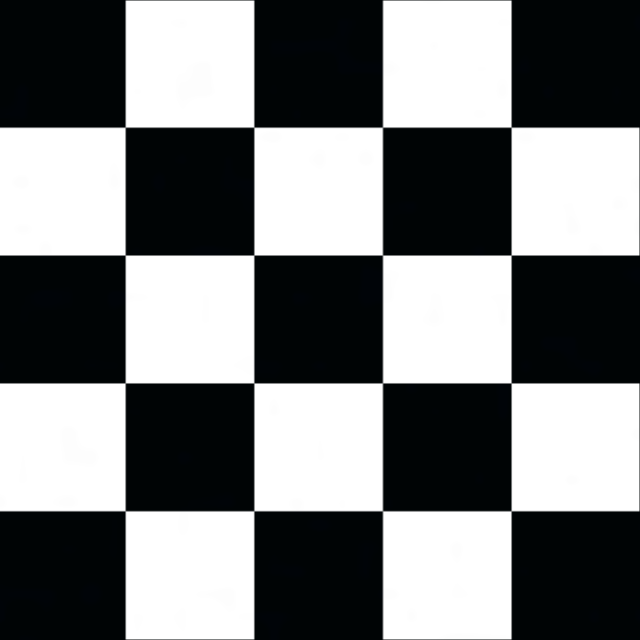
A three.js fragment shader for this pattern:

```glsl
varying vec2 vUv;

const vec3 INK = vec3(0.0, 0.016, 0.020);
const vec3 PAPER = vec3(1.0);
const vec2 PITCH = vec2(0.2010, 0.1998);
const vec2 FIRST_EDGE = vec2(0.1964, 0.2011);
const float EDGE_SOFTNESS = 0.0015;

float hash(vec2 p) {
  vec3 q = fract(p.xyx * 0.1031);
  q += dot(q, q.yzx + 33.33);
  return fract((q.x + q.y) * q.z);
}

float valueNoise(vec2 p) {
  vec2 cell = floor(p);
  vec2 f = fract(p);
  f = f * f * (3.0 - 2.0 * f);
  float low = mix(hash(cell), hash(cell + vec2(1.0, 0.0)), f.x);
  float high = mix(hash(cell + vec2(0.0, 1.0)), hash(cell + 1.0), f.x);
  return mix(low, high, f.y);
}

// Alternates between +1 and -1, crossing zero at each inner edge.
vec2 alternatingBands(vec2 p, vec2 firstEdge, vec2 pitch, float softness) {
  vec2 nearest = clamp(floor((p - firstEdge) / pitch + 0.5), 0.0, 3.0);
  vec2 offset = p - firstEdge - nearest * pitch;
  vec2 direction = 2.0 * mod(nearest, 2.0) - 1.0;
  return direction * clamp(offset / softness, -1.0, 1.0);
}

// Thin grey rim along the top, bottom and right.
float rimShade(vec2 p) {
  float inset = min(min(p.y, 1.0 - p.y), 1.0 - p.x);
  return mix(0.5, 1.0, smoothstep(0.0008, 0.0022, inset));
}

void main() {
  vec2 bands = alternatingBands(vUv, FIRST_EDGE, PITCH, EDGE_SOFTNESS);
  float white = 0.5 - 0.5 * bands.x * bands.y;
  vec3 color = mix(INK, PAPER, white * rimShade(vUv));

  // Sparse, barely visible smudges.
  float smudge = smoothstep(0.78, 0.95, valueNoise(vUv * 28.0));
  color += smudge * mix(vec3(0.0, 0.0, 0.012), vec3(-0.008), white);

  gl_FragColor = vec4(color, 1.0);
}
```
